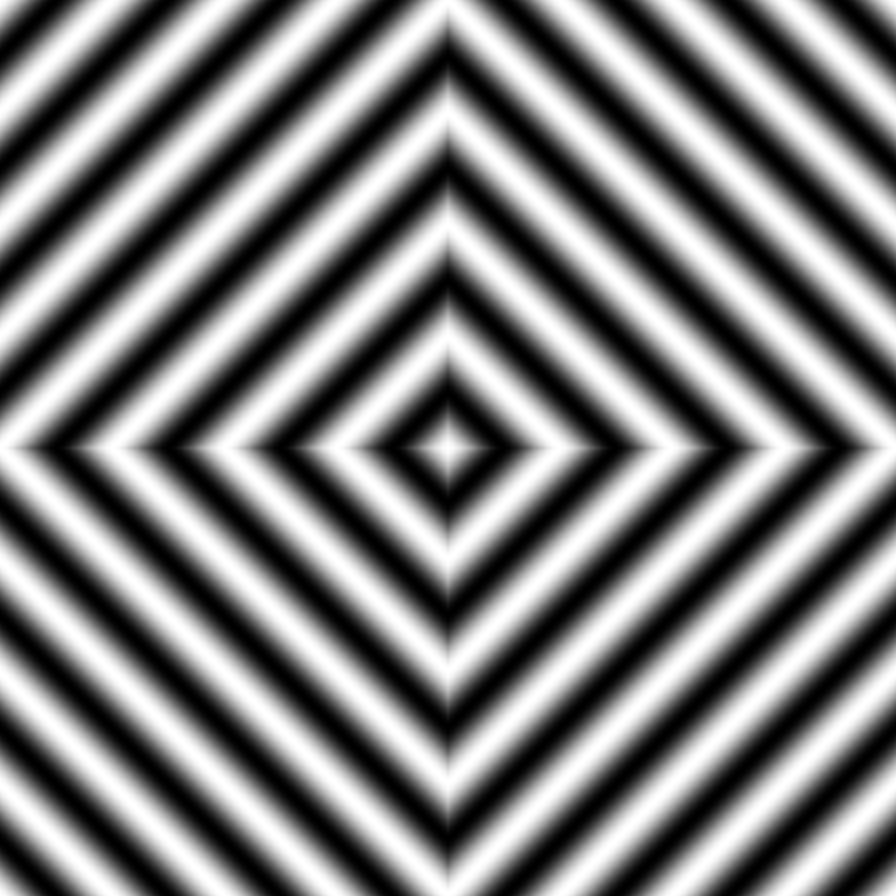
Reproduce this pattern procedurally as a Shadertoy shader.

```glsl
const float TAU = 6.2831853;
const vec3 BLACK = vec3(0.0);
const vec3 WHITE = vec3(1.0);

// Diamond-shaped distance from the centre
float diamondDistance(vec2 p) {
    return abs(p.x) + abs(p.y);
}

// Smooth wave: 1 on each crest, 0 in each trough
float softWave(float distance, float frequency) {
    return 0.5 + 0.5 * cos(TAU * frequency * distance);
}

void mainImage(out vec4 fragColor, in vec2 fragCoord) {
    // Centred canvas units
    vec2 p = (fragCoord - 0.5 * iResolution.xy) / iResolution.y;

    // Nested diamond bands
    float ringsPerCanvas = 8.0;
    float band = softWave(diamondDistance(p), ringsPerCanvas);

    fragColor = vec4(mix(BLACK, WHITE, band), 1.0);
}
```
